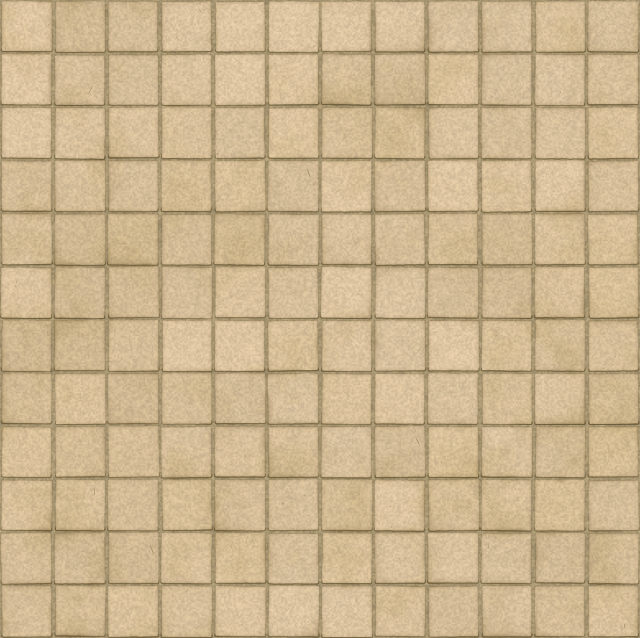
Give the GLSL for this texture, as a Shadertoy shader.

```glsl
// Wall of small square sandstone tiles in a 12 by 12 grid with olive-grey grout.
// Each tile is a slightly turned sharp box with its own tone, stained rim and
// chips; all grain and blotches come from value noise that wraps at the canvas.
#define TILES 12.0
#define HALF_SIZE vec2(0.474, 0.482)
#define CORNER 0.028
#define JITTER 0.018
#define SKEW 0.030
#define GRAIN 0.17
#define RIM_STAIN 0.62
#define STONE vec3(0.862, 0.768, 0.632)
#define OCHRE vec3(0.785, 0.690, 0.515)
#define DIRT vec3(0.560, 0.470, 0.310)
#define GROUT vec3(0.665, 0.595, 0.455)
#define SHADOW vec3(0.410, 0.345, 0.205)

// Integer hash: three values in 0..1 for a cell and a seed
vec3 hash3(vec2 cell, float seed) {
    uvec3 v = uvec3(ivec3(cell, seed)) * 1664525u + 1013904223u;
    v.x += v.y * v.z; v.y += v.z * v.x; v.z += v.x * v.y;
    v ^= v >> 16u;
    v.x += v.y * v.z; v.y += v.z * v.x; v.z += v.x * v.y;
    return vec3(v >> 8u) / 16777216.0;
}

// Value noise that repeats after a whole number of cells
float noise(vec2 uv, vec2 cells, float seed) {
    vec2 p = uv * cells, i = floor(p), f = p - i;
    f = f * f * (3.0 - 2.0 * f);
    vec2 a = mod(i, cells), b = mod(i + 1.0, cells);
    return mix(mix(hash3(a, seed).x, hash3(vec2(b.x, a.y), seed).x, f.x),
               mix(hash3(vec2(a.x, b.y), seed).x, hash3(b, seed).x, f.x), f.y);
}

float roundedBox(vec2 p, vec2 halfSize, float radius) {
    vec2 q = abs(p) - halfSize + radius;
    return length(max(q, 0.0)) + min(max(q.x, q.y), 0.0) - radius;
}

// Sparse elongated pits, at most one in each cell of a wrapping grid
float pits(vec2 uv, float cells, float share, vec2 size, float seed) {
    vec2 p = uv * cells, cell = mod(floor(p), cells);
    vec3 r = hash3(cell, seed), s = hash3(cell, seed + 1.0);
    vec2 q = fract(p) - 0.3 - 0.4 * r.xy;
    float angle = (s.x - 0.5) * 1.6;
    q = mat2(cos(angle), sin(angle), -sin(angle), cos(angle)) * q;
    float dist = length(q / (size * (0.6 + 0.7 * s.y)));
    return step(r.z, share) * (1.0 - smoothstep(0.4, 1.2, dist));
}

void mainImage(out vec4 fragColor, in vec2 fragCoord) {
    vec2 uv = fragCoord / iResolution.xy;
    vec2 p = uv * TILES, id = floor(p), q = p - id - 0.5;
    float pixel = TILES / min(iResolution.x, iResolution.y);
    vec3 place = hash3(id, 1.0), look = hash3(id, 2.0), form = hash3(id, 3.0);

    // Noise layers, from broad to fine
    float region = noise(uv, vec2(5.0), 9.0);
    float broad = noise(uv, vec2(18.0), 10.0);
    float blotch = noise(uv, vec2(48.0), 11.0);
    float rough = noise(uv, vec2(156.0), 12.0);
    float coarse = noise(uv, vec2(210.0), 13.0);
    float fine = noise(uv, vec2(390.0), 14.0);
    float grain = 0.3 * coarse + 0.7 * fine - 0.5;

    // Hand-set tile outline
    q += JITTER * (place.xy - 0.5) + SKEW * (place.z - 0.5) * vec2(-q.y, q.x);
    vec2 halfSize = HALF_SIZE - 0.014 * form.xy;
    float d = roundedBox(q, halfSize, CORNER) + 0.007 * (rough - 0.5);
    d += 0.04 * pits(uv, 36.0, 0.06, vec2(0.14, 0.10), 20.0);
    float tile = 1.0 - smoothstep(-0.6 * pixel, 0.6 * pixel, d);

    // Stone face: tone per tile, regional weathering and sandy grain
    float warm = 0.45 * smoothstep(0.4, 0.95, 0.6 * broad + 0.4 * blotch);
    warm += 0.32 * look.x * look.x + 0.28 * smoothstep(0.35, 0.9, region);
    vec3 stone = mix(STONE, OCHRE, min(warm, 1.0));
    stone *= 0.98 + 0.04 * look.y;
    stone *= 1.0 + GRAIN * grain;

    // Stained rim, heavier on one side of each tile and along the bottom
    vec2 side = normalize(look.yz - 0.5 + vec2(0.001, -0.15));
    float lean = smoothstep(0.0, 0.65, dot(q, side));
    float rim = exp(min(d, 0.0) * 48.0) * (0.3 + 0.7 * blotch);
    float halo = exp(min(d, 0.0) * 11.0) * lean * (0.15 + 0.85 * broad);
    stone = mix(stone, DIRT, clamp(RIM_STAIN * rim + 0.52 * form.z * halo, 0.0, 0.8));

    // Pits and hairline scratches
    float marks = 0.35 * pits(uv, 60.0, 0.04, vec2(0.06, 0.09), 30.0);
    marks += 0.5 * pits(uv, 24.0, 0.020, vec2(0.022, 0.17), 40.0);
    stone = mix(stone, DIRT, marks);

    // Gritty grout, shaded along tile flanks and most strongly below them
    vec3 grout = GROUT * (0.97 + 0.06 * rough + 0.28 * grain);
    float below = smoothstep(0.39, 0.46, -q.y);
    float contact = exp(-max(d, 0.0) * 85.0);
    float shade = contact * mix(0.40, 0.9, below) * (0.45 + 0.55 * blotch);
    grout = mix(grout, SHADOW, shade);

    vec3 color = mix(grout, stone, tile);
    // Thin dark line under the lower lip of each tile, uneven along its run
    float lip = below * (1.0 - smoothstep(0.002, 0.014 + pixel * 0.4, abs(d - 0.006)));
    color = mix(color, SHADOW, lip * (0.2 + 0.65 * broad));
    fragColor = vec4(clamp(color, 0.0, 1.0), 1.0);
}
```
